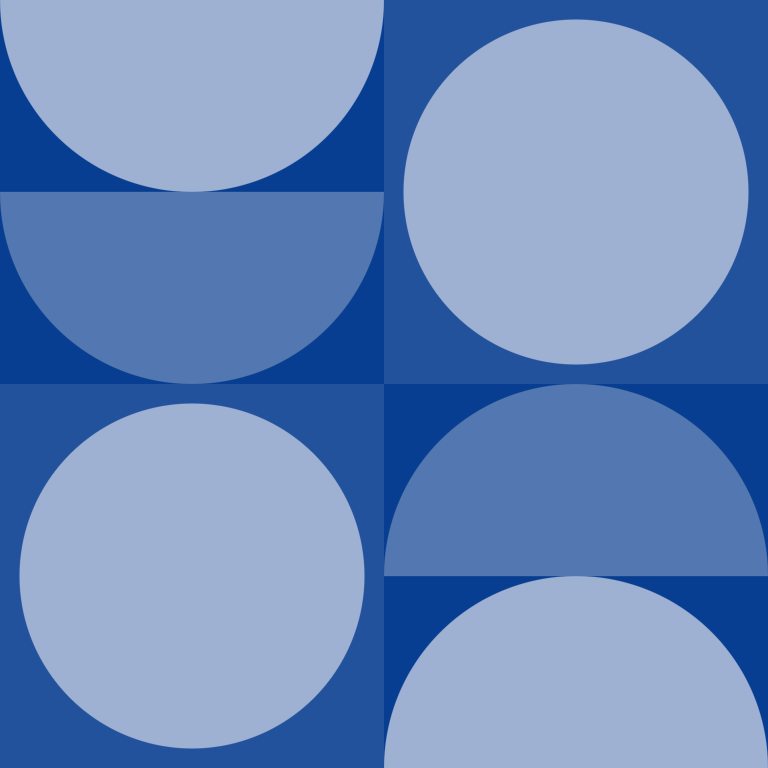
Reproduce this pattern procedurally as a three.js fragment shader.

```glsl
// Two by two geometric tiles in blues: whole discs on one diagonal, stacked
// half discs on the other. The lower half is the upper half turned by 180
// degrees, so only the two upper tiles are built, from circle distances.

varying vec2 vUv;

// Soft coverage of a shape from its signed distance, in canvas units
float fill(float d) {
  return 1.0 - smoothstep(-0.001, 0.001, d);
}

float circle(vec2 p, vec2 center, float radius) {
  return length(p - center) - radius;
}

void main() {
  vec3 navy  = vec3(0.031, 0.243, 0.567);
  vec3 royal = vec3(0.129, 0.322, 0.608);
  vec3 steel = vec3(0.325, 0.470, 0.694);
  vec3 pale  = vec3(0.620, 0.694, 0.827);

  // Turn the lower half onto the upper half
  vec2 p = vUv.y < 0.5 ? 1.0 - vUv : vUv;

  // Left tile: two half discs, flat side up, one per band
  float upperBand = fill(0.75 - p.y);
  vec3 bowlColor = mix(steel, pale, upperBand);
  float upperBowl = fill(circle(p, vec2(0.25, 1.0), 0.25));
  float lowerBowl = fill(circle(p, vec2(0.25, 0.75), 0.25));
  vec3 bowls = mix(navy, bowlColor, mix(lowerBowl, upperBowl, upperBand));

  // Right tile: one inset disc
  float disc = fill(circle(p, vec2(0.75), 0.2246));
  vec3 discTile = mix(royal, pale, disc);

  gl_FragColor = vec4(p.x < 0.5 ? bowls : discTile, 1.0);
}
```
